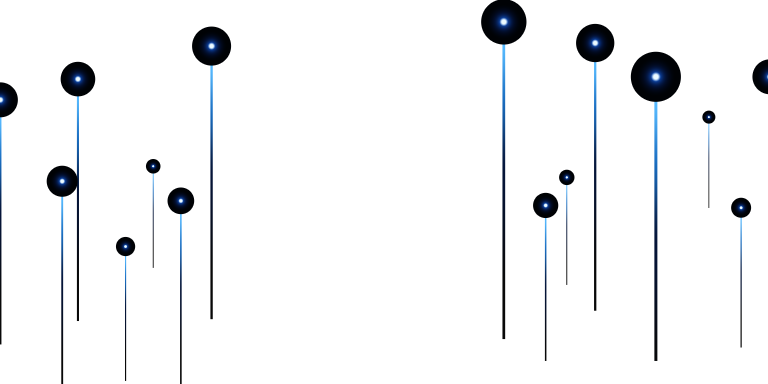
This background is drawn by a Shadertoy shader. Its source:

```glsl
// Dark glowing orbs on tapering-colour stems, set in two clusters on white.
// Each pin is a disc with a radial glow above a thin line; the stem length
// and thickness both follow from the orb radius.

// Orb centre (xy) and radius (z), in canvas heights.
const vec3 PINS[15] = vec3[15](
    vec3(0.001, 0.740, 0.0455), vec3(0.203, 0.794, 0.0450),
    vec3(0.162, 0.528, 0.0404), vec3(0.327, 0.358, 0.0250),
    vec3(0.399, 0.567, 0.0189), vec3(0.471, 0.477, 0.0347),
    vec3(0.551, 0.880, 0.0508), vec3(1.312, 0.943, 0.0590),
    vec3(1.421, 0.465, 0.0328), vec3(1.476, 0.538, 0.0200),
    vec3(1.550, 0.888, 0.0498), vec3(1.708, 0.800, 0.0652),
    vec3(1.846, 0.695, 0.0169), vec3(1.930, 0.459, 0.0260),
    vec3(2.005, 0.800, 0.0455));

// Share of a pixel-wide window around x that lies between lo and hi.
float coverage(float x, float lo, float hi, float pixel) {
    return clamp((min(x + 0.5 * pixel, hi) - max(x - 0.5 * pixel, lo)) / pixel, 0.0, 1.0);
}

// Bright blue under the orb, through navy, to near black at the foot.
vec3 stemColor(float t) {
    vec3 color = mix(vec3(0.34, 0.73, 1.0), vec3(0.10, 0.43, 0.76), smoothstep(0.06, 0.27, t));
    color = mix(color, vec3(0.02, 0.08, 0.22), smoothstep(0.22, 0.48, t));
    return mix(color, vec3(0.03), smoothstep(0.45, 0.85, t));
}

// Black rim, navy halo, blue core and a white spark; d is 1 at the rim.
vec3 orbColor(float d) {
    vec3 color = mix(vec3(0.01, 0.07, 0.25), vec3(0.0, 0.008, 0.02), smoothstep(0.1, 0.8, d));
    color += vec3(0.06, 0.30, 0.60) * exp(-16.0 * d * d);
    return mix(color, vec3(0.92, 0.98, 1.0), 1.0 - smoothstep(0.07, 0.21, d));
}

void mainImage(out vec4 fragColor, in vec2 fragCoord) {
    float pixel = 1.0 / iResolution.y;
    vec2 p = fragCoord * pixel;
    vec3 color = vec3(1.0);

    for (int i = 0; i < 15; i++) {
        vec2 offset = p - PINS[i].xy;
        float radius = PINS[i].z;

        // Stem, trimmed at a common ground level in the right cluster
        float stemLength = 14.0 * radius;
        float ground = PINS[i].x > 1.0 ? 0.06 : -1.0;
        float foot = max(PINS[i].y - stemLength, ground);
        float stem = coverage(offset.x, -0.06 * radius, 0.06 * radius, pixel)
                   * coverage(p.y, foot, PINS[i].y, pixel);
        color = mix(color, stemColor(-offset.y / stemLength), stem);

        // Orb
        float dist = length(offset);
        float orb = clamp((radius - dist) / pixel + 0.5, 0.0, 1.0);
        color = mix(color, orbColor(dist / radius), orb);
    }
    fragColor = vec4(color, 1.0);
}
```
